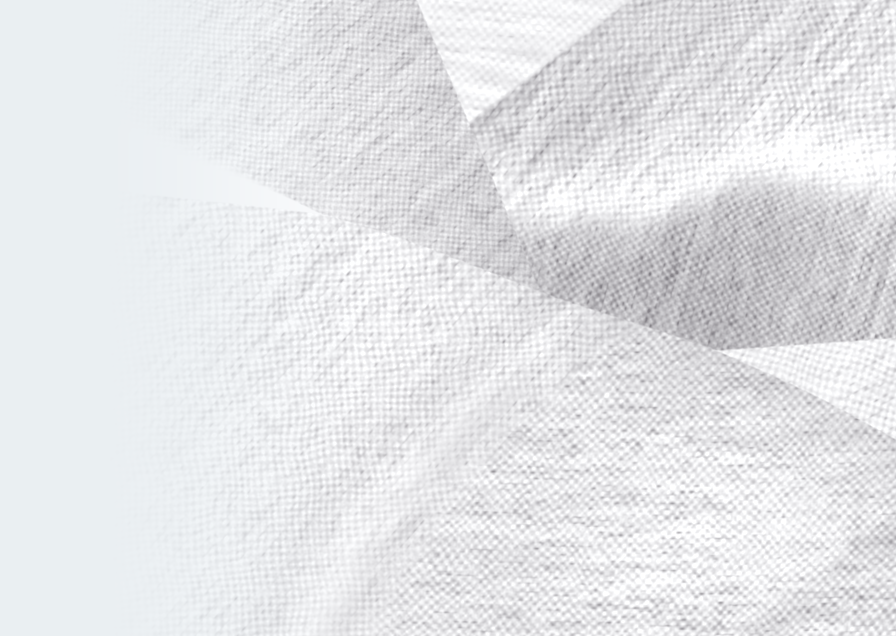
Give the GLSL for this texture, as a WebGL 1 fragment shader.

```glsl
precision highp float;
// Pale woven cloth lying in overlapping folds that dissolve into a cool blank left side.
// Each fold is a soft-edged mask with its own shading; the thread detail is a staggered
// bump lattice, stretched noise and fine fibres, rotated to the direction of each fold.
uniform vec2 u_resolution;

const vec3 BLANK = vec3(0.918, 0.937, 0.949);
const vec3 SHADOW = vec3(0.60, 0.59, 0.61);
const vec3 LIGHT = vec3(0.985, 0.987, 0.993);
const float PITCH = 0.0056;      // half the distance between stitches
const float WEAVE = 0.066;       // stitch contrast
const float STREAK = 0.13;       // contrast of the uneven yarn
const float FIBRE = 0.15;        // contrast of thin broken threads
const float EDGE = 0.0016;       // softness of a crisp fold edge
const float FADE_START = 0.10;
const float FADE_END = 0.44;

float hash(vec2 p) {
  vec3 q = fract(vec3(p.xyx) * 0.1031);
  q += dot(q, q.yzx + 33.33);
  return fract((q.x + q.y) * q.z);
}

float noise(vec2 p) {
  vec2 i = floor(p), f = fract(p);
  f = f * f * (3.0 - 2.0 * f);
  return mix(mix(hash(i), hash(i + vec2(1.0, 0.0)), f.x),
             mix(hash(i + vec2(0.0, 1.0)), hash(i + vec2(1.0, 1.0)), f.x), f.y);
}

float bell(float x, float width) {
  return exp(-x * x / (width * width));
}

// Ramp that rises from zero with a rounded corner
float bend(float x) {
  return 0.5 * (x + sqrt(x * x + 0.0004));
}

// 1 where d is positive
float side(float d, float softness) {
  return smoothstep(-softness, softness, d);
}

// Signed thread detail; angle is the yarn direction, rising to the right
float cloth(vec2 p, float angle, float pitch, float weave, float streak) {
  float c = cos(angle), s = sin(angle);
  vec2 q = vec2(c * p.x - s * p.y, s * p.x + c * p.y);
  vec2 wobble = vec2(noise(p * 24.0), noise(p * 24.0 + 31.0)) - 0.5;
  vec2 cell = 3.14159 * (q / pitch + 1.3 * wobble);
  float bump = cos(cell.x) * cos(cell.y);
  float stitch = bump * (0.55 + 0.9 * noise(q / pitch * 0.6 + 9.0)) + 1.1 * (noise(q / pitch * 2.2) - 0.5);
  float yarn = 0.4 * noise(q * vec2(9.0, 75.0)) + 0.6 * noise(q * vec2(20.0, 210.0) + 17.0) - 0.5;
  float patches = 0.4 + 1.2 * noise(p * 9.0 + 5.0);
  float thread = noise(q * vec2(70.0, 310.0) + 43.0);
  float fibre = 0.13 - thread * thread * thread * (0.75 - 0.45 * bump);
  return weave * (WEAVE * stitch + FIBRE * fibre * (0.5 + 0.5 * patches)) + STREAK * streak * yarn * patches;
}

// Upper edge of the front fold, y measured downwards
float ridge(float x) {
  return 0.216 + 0.11 * (x - 0.156) + 0.21 * bend(x - 0.365) + 0.07 * bend(x - 0.456)
       - 0.075 * bend(x - 0.625) + 0.14 * bend(x - 0.79) + 0.10 * bend(x - 0.911);
}

float backFolds(vec2 p) {
  // Bright sheet furthest away
  float tone = 0.945 + cloth(p, -0.1, PITCH, 0.45, 1.1);

  // Right fold with a curved highlight
  float crest = mix(0.222, 0.172, smoothstep(0.70, 0.85, p.x)) + 0.1 * max(p.x - 0.85, 0.0);
  float slope = p.y - 0.77 * (0.703 - p.x);
  float right = 0.85 + 0.06 * smoothstep(0.08, 0.35, slope)
              + 0.10 * bell(p.y - crest, 0.035) - 0.03 * bell(slope, 0.03);
  right += cloth(p, 0.88, PITCH * 1.05, 1.0, 1.1);
  tone = mix(tone, right, side(slope, 0.004));

  // Shaded underside below the highlight
  float under = 0.765 + 0.05 * smoothstep(0.8, 1.0, p.x) - 0.045 * bell(p.x - 0.72, 0.12)
              + 0.05 * bell(p.y - crest - 0.03, 0.04);
  under += cloth(p, 1.3, PITCH * 0.9, 1.1, 1.15);
  tone = mix(tone, under, side(p.y - crest - 0.032, 0.026));

  // White gap beneath the underside
  float gap = 0.95 + cloth(p, 0.5, PITCH, 0.8, 0.4);
  tone = mix(tone, gap, side(p.y - 0.392 + 0.07 * (p.x - 0.79), EDGE));

  // Left fold, darkening towards its long diagonal edge
  float reach = 0.465 + 0.425 * p.y - p.x;
  float left = 0.92 - 0.085 * exp(-max(reach, 0.0) / 0.13)
             - 0.05 * smoothstep(0.14, 0.33, p.y) * smoothstep(0.3, 0.55, p.x);
  left += cloth(p, 0.72, PITCH * 0.8, 0.85, 0.65);
  float lip = 0.245 + 0.5 * (p.x - 0.371) - p.y;
  left = mix(0.985, left, side(lip, mix(0.02, EDGE, smoothstep(0.15, 0.34, p.x))));
  return mix(tone, left, side(reach, EDGE));
}

float frontFold(vec2 p, float depth) {
  float v = p.y - 0.417;
  float crease = p.x - (0.638 - 1.14 * v + 1.3 * v * v);
  float blur = bell(crease + 0.055, 0.045) * smoothstep(0.36, 0.48, p.y);

  // Smooth flank on the left with a blurred valley
  float flank = 0.936 - 0.05 * bell(crease + 0.025, 0.035) - 0.04 * bell(crease + 0.13, 0.05)
              + 0.025 * bell(crease + 0.078, 0.025);
  flank += cloth(p, 0.85, PITCH, 0.95 - 0.5 * blur, 0.6);

  // Broad lit panel on the right
  float panel = 0.90 + 0.05 * bell(length((p - vec2(0.83, 0.60)) * vec2(0.7, 1.0)), 0.10);
  float corner = 0.78 * (p.x - 0.833) + p.y - 0.703;
  panel -= 0.065 * side(corner, 0.015) * exp(-max(corner, 0.0) / 0.10);
  panel += cloth(p + vec2(0.0, 0.08 * p.x * p.x), -0.12, PITCH, 1.1, 0.95);

  float tone = mix(flank, panel, smoothstep(-0.018, 0.022, crease));
  return tone - 0.07 * exp(-depth / 0.045) * smoothstep(0.40, 0.75, p.x);
}

void main() {
  vec2 p = vec2(gl_FragCoord.x, u_resolution.y - gl_FragCoord.y) / u_resolution.x;
  float depth = p.y - ridge(p.x);
  float tone = mix(backFolds(p), frontFold(p, max(depth, 0.0)), side(depth, EDGE));
  vec3 color = mix(SHADOW, LIGHT, clamp((tone - 0.60) / 0.385, -0.2, 1.04));
  color = mix(BLANK, color, smoothstep(FADE_START, FADE_END, p.x));
  gl_FragColor = vec4(clamp(color, 0.0, 1.0), 1.0);
}
```
